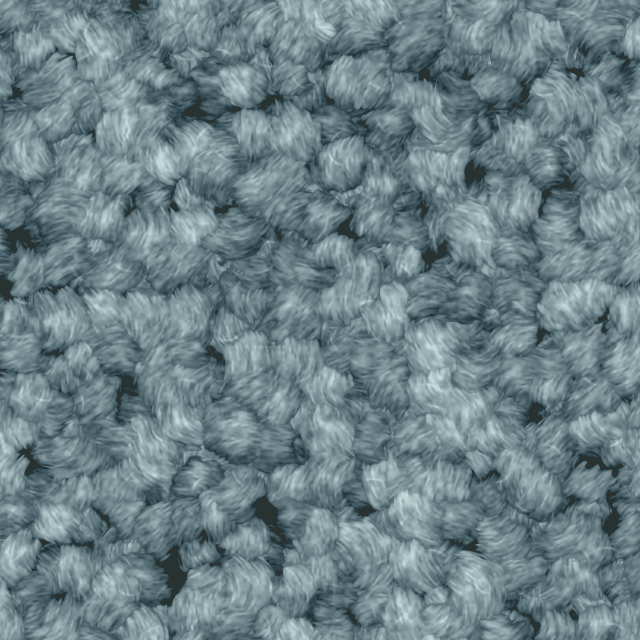
Give the GLSL for this texture, as a WebGL 1 fragment shader.

```glsl
precision highp float;
// Blue-grey tufted carpet: overlapping fuzzy domes scattered on a jittered grid.
// Each dome has its own size, turn, tone and short fibres; a soft maximum of height
// decides which one is in front. A darker pile lies below, loose pale hairs on top.

uniform vec2 u_resolution;

const float TUFTS_ACROSS = 14.5;
const float FRONT_SHARPNESS = 13.0;
const vec3 PIT_COLOR = vec3(0.17, 0.19, 0.17);

float hash(vec2 p) {
  return fract(sin(dot(p, vec2(127.1, 311.7))) * 43758.5453);
}

vec2 hash2(vec2 p) {
  return vec2(hash(p), hash(p + vec2(37.2, 17.9)));
}

float noise(vec2 p) {
  vec2 i = floor(p);
  vec2 f = fract(p);
  f = f * f * (3.0 - 2.0 * f);
  float low = mix(hash(i), hash(i + vec2(1.0, 0.0)), f.x);
  float high = mix(hash(i + vec2(0.0, 1.0)), hash(i + vec2(1.0, 1.0)), f.x);
  return mix(low, high, f.y);
}

vec2 rotate(vec2 p, float angle) {
  float c = cos(angle);
  float s = sin(angle);
  return vec2(c * p.x + s * p.y, c * p.y - s * p.x);
}

// Short streaks along a bent local axis, two widths of yarn fibre.
float fibres(vec2 q, float bend, float seed) {
  float across = q.y + bend * q.x * q.x;
  float coarse = noise(vec2(q.x * 3.6, across * 8.0) + seed);
  float fine = noise(vec2(q.x * 6.0, across * 19.0) + seed * 1.7);
  return 0.45 * coarse + 0.55 * fine;
}

// Returns the height (x) and tone (y) of the tuft of one cell.
vec2 tuft(vec2 p, vec2 warp, vec2 cell) {
  vec2 place = hash2(cell);
  vec2 shape = hash2(cell + 71.3);
  vec2 look = hash2(cell + 143.7);
  vec2 q = p - cell - 0.5 - 0.8 * (place - 0.5);

  vec2 radii = vec2(0.74, 0.56) * mix(0.75, 1.12, shape.x);
  vec2 e = rotate(q + warp, shape.y * 6.2832) / radii;
  float dome = 1.0 - dot(e, e);

  float fibreAngle = 1.0 + 2.6 * (look.x - 0.5);
  float bend = 1.6 * (place.y - 0.5);
  float streak = fibres(rotate(q + 0.2 * warp, fibreAngle), bend, look.y * 50.0) - 0.5;

  float height = dome + 0.55 * look.y + 0.7 * streak;
  float light = 0.09 * dot(q, vec2(-0.3, 1.0));
  float tone = 0.312 + 0.22 * max(dome, -0.3) + light;
  tone += 0.17 * (look.x - 0.5) + 0.36 * streak;
  return vec2(height, tone);
}

// Blends neighbouring tufts by height; x is the top height, y the tone.
vec2 pile(vec2 p, vec2 warp) {
  vec2 home = floor(p);
  float weightSum = 0.0;
  float toneSum = 0.0;
  for (int j = -1; j <= 1; j++) {
    for (int i = -1; i <= 1; i++) {
      vec2 t = tuft(p, warp, home + vec2(float(i), float(j)));
      float weight = exp(FRONT_SHARPNESS * t.x);
      weightSum += weight;
      toneSum += weight * t.y;
    }
  }
  return vec2(log(weightSum) / FRONT_SHARPNESS, toneSum / weightSum);
}

// Thin curved hairs lying loose over the pile.
float looseHairs(vec2 p) {
  vec2 home = floor(p);
  float cover = 0.0;
  for (int j = -1; j <= 1; j++) {
    for (int i = -1; i <= 1; i++) {
      vec2 cell = home + vec2(float(i), float(j));
      vec2 r = hash2(cell + 211.0);
      vec2 q = p - cell - 0.5 - 0.6 * (hash2(cell + 305.0) - 0.5);
      q = rotate(q, r.x * 6.2832);
      float offset = abs(q.y + (r.y - 0.5) * 2.4 * q.x * q.x);
      float line = 1.0 - smoothstep(0.012, 0.06, offset);
      float span = 1.0 - smoothstep(0.1, 0.36, abs(q.x));
      cover = max(cover, line * span * r.y);
    }
  }
  return cover;
}

void main() {
  vec2 p = gl_FragCoord.xy / u_resolution * TUFTS_ACROSS;

  // Ragged outlines from a small warp of the domes.
  vec2 warp = 0.3 * (vec2(noise(p * 3.2), noise(p * 3.2 + 40.0)) - 0.5);
  vec2 upper = pile(p, warp);
  vec2 lower = pile(p * 1.2 + 31.4, warp);

  // Lower tufts fill the gaps in shade; only the deepest gaps stay open.
  float covered = smoothstep(0.1, 0.42, upper.x);
  float crease = 1.0 - smoothstep(0.1, 0.65, upper.x);
  float deep = 1.0 - smoothstep(-0.1, 0.4, lower.x);
  float shaded = max(lower.y - 0.03, 0.22) - 0.16 * deep;
  float tone = mix(shaded, max(upper.y, 0.2), covered) - 0.05 * crease;

  // Broad shading, fine fuzz and hairs.
  tone += 0.1 * (noise(p * 0.4 + 9.0) - 0.5);
  tone += 0.12 * (noise(p * 4.5 + 23.0) - 0.5);
  tone += 0.09 * (noise(p * 14.0 + 61.0) - 0.5);
  tone += 0.13 * looseHairs(p * 1.25);
  tone = clamp(tone, 0.12, 0.76);

  // Yarn tint fades a little toward the highlights; pits show the backing.
  vec3 color = vec3(tone, tone + 0.086, tone + 0.135 - 0.06 * tone);
  float pit = 1.0 - smoothstep(0.11, 0.2, tone);
  color = mix(color, PIT_COLOR, 0.75 * pit);
  gl_FragColor = vec4(color, 1.0);
}
```
